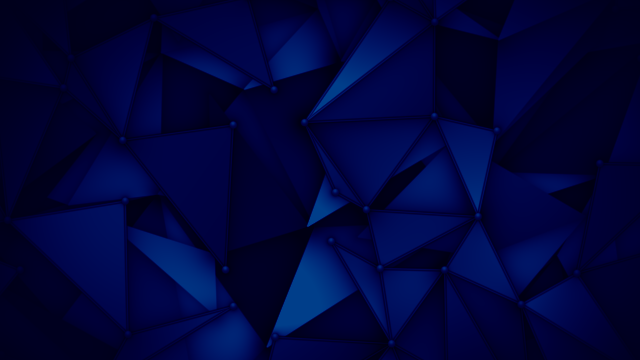
Give the GLSL for this background, as a Shadertoy shader.

```glsl
// Dark blue low-poly facets under a wireframe mesh with small round nodes.

vec2 hash2(vec2 p) {
    vec3 q = fract(p.xyx * vec3(0.1031, 0.1030, 0.0973));
    q += dot(q, q.yzx + 33.33);
    return fract((q.xx + q.yz) * q.zy);
}

// Grid corner, displaced at random
vec2 meshVertex(vec2 id, float seed) {
    return id + 0.8 * (hash2(id + seed) - 0.5);
}

float cross2(vec2 a, vec2 b) {
    return a.x * b.y - a.y * b.x;
}

float segmentDistance(vec2 p, vec2 a, vec2 b) {
    vec2 ab = b - a;
    return length(p - a - ab * clamp(dot(p - a, ab) / dot(ab, ab), 0.0, 1.0));
}

// Negative inside
float triangleDistance(vec2 p, vec2 a, vec2 b, vec2 c) {
    float d = min(segmentDistance(p, a, b),
                  min(segmentDistance(p, b, c), segmentDistance(p, c, a)));
    float turn = sign(cross2(b - a, c - a));
    float inside = min(turn * cross2(b - a, p - a),
                       min(turn * cross2(c - b, p - b), turn * cross2(a - c, p - c)));
    return inside > 0.0 ? -d : d;
}

vec2 nearer(vec2 a, vec2 b) {
    return dot(a, a) < dot(b, b) ? a : b;
}

// Lays a share of the mesh triangles, with soft shadows, over the given tone
float facetLayer(float tone, vec2 p, float size, float seed, float share,
                 vec2 toneRange, bool wired) {
    float px = 1.0 / iResolution.y;
    vec2 q = p / size;
    float wire = 1e3;
    vec2 node = vec2(1e3);

    for (int j = -1; j <= 1; j++)
    for (int i = -1; i <= 1; i++) {
        vec2 id = floor(q) + vec2(i, j);
        vec2 a = meshVertex(id, seed);
        vec2 b = meshVertex(id + vec2(1, 0), seed);
        vec2 c = meshVertex(id + vec2(1, 1), seed);
        vec2 d = meshVertex(id + vec2(0, 1), seed);
        // Random choice of diagonal
        if (hash2(id + seed + 51.7).x < 0.5) {
            vec2 first = a;
            a = b; b = c; c = d; d = first;
        }
        for (int k = 0; k < 2; k++) {
            vec2 tip = k == 0 ? b : d;
            vec2 pick = hash2(id * 2.0 + float(k) * 17.3 + seed + 8.1);
            if (pick.x > share) continue;

            float dist = triangleDistance(q, a, tip, c) * size;
            vec2 slope = hash2(id * 3.0 + float(k) * 29.1 + seed) - 0.5;
            float fill = mix(toneRange.x, toneRange.y, pow(pick.y, 1.4));
            fill *= 1.0 + 0.75 * dot(q - (a + tip + c) / 3.0, slope);

            tone *= 1.0 - 0.38 * exp(-max(dist, 0.0) / 0.028);
            tone = mix(tone, fill, 1.0 - smoothstep(0.0, 2.0 * px, dist));
            wire = min(wire, abs(dist));
            node = nearer(node, nearer(q - a, nearer(q - tip, q - c)));
        }
    }

    if (wired) {
        // Rods: dark body with a thin lit core
        tone *= 1.0 - 0.5 * (1.0 - smoothstep(0.002, 0.002 + 2.0 * px, wire));
        tone += 0.12 * (1.0 - smoothstep(0.0, 0.0008 + px, wire));
        // Nodes: small balls lit from above
        vec2 ball = node * size / 0.0105;
        float r = length(ball);
        float lit = 0.22 + 0.26 * exp(-2.0 * dot(ball - vec2(-0.2, 0.4), ball - vec2(-0.2, 0.4)));
        tone *= 1.0 - 0.4 * exp(-2.5 * max(r - 1.0, 0.0));
        tone = mix(tone, lit, 1.0 - smoothstep(1.0 - px / 0.0105, 1.0 + px / 0.0105, r));
    }
    return tone;
}

void mainImage(out vec4 fragColor, in vec2 fragCoord) {
    vec2 p = (fragCoord - 0.5 * iResolution.xy) / iResolution.y;

    // Deep facets, loose plates, then the wired mesh, each turned differently
    float tone = facetLayer(0.1, mat2(0.88, 0.47, -0.47, 0.88) * p, 0.34, 13.0, 1.0,
                            vec2(0.13, 0.62), false);
    tone = facetLayer(tone, mat2(0.94, -0.34, 0.34, 0.94) * p, 0.29, 47.0, 0.34,
                      vec2(0.15, 0.56), false);
    tone = facetLayer(tone, mat2(0.97, 0.24, -0.24, 0.97) * p, 0.24, 91.0, 0.40,
                      vec2(0.27, 0.48), true);

    // Light falls off towards the corners
    float light = 1.0 - smoothstep(0.38, 1.12, length((p - vec2(0.03, -0.05)) * vec2(0.95, 1.25)));
    float blue = clamp(mix(0.11, tone, light), 0.08, 0.54);
    float green = 2.1 * pow(max(blue - 0.2, 0.0), 2.0);
    fragColor = vec4(0.0, green, blue, 1.0);
}
```
